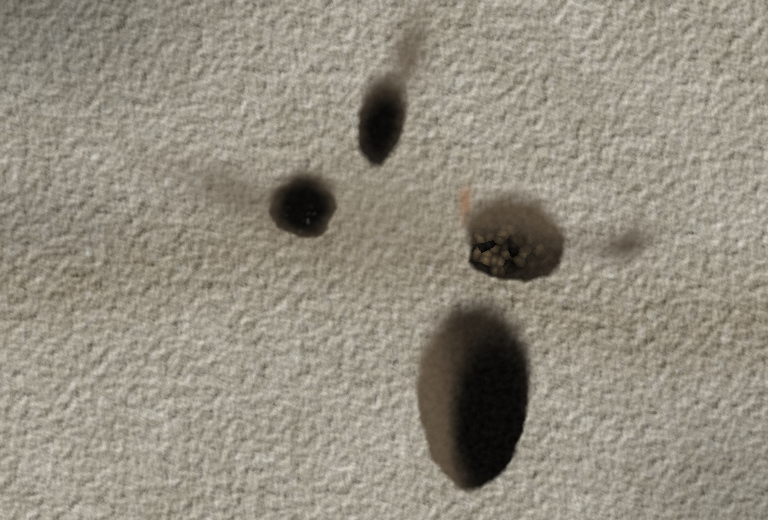
Give the GLSL for this texture, as a Shadertoy shader.

```glsl
const vec3 STONE = vec3(0.605, 0.582, 0.522);
const vec3 PALE = vec3(0.685, 0.665, 0.615);
const vec3 EARTH = vec3(0.515, 0.470, 0.395);
const vec3 WALL = vec3(0.350, 0.300, 0.240);
const vec3 FLOOR = vec3(0.170, 0.145, 0.115);
const vec3 VOID = vec3(0.045, 0.042, 0.036);
const vec3 RUST = vec3(0.580, 0.390, 0.260);
const float GRAIN_SCALE = 48.0;
const float PEBBLE_SCALE = 34.0;
const float RELIEF = 0.16;
const float EDGE_WOBBLE = 0.007;

vec2 hash2(vec2 p) {
    vec3 h = fract(p.xyx * vec3(0.1031, 0.1030, 0.0973));
    h += dot(h, h.yzx + 33.33);
    return fract((h.xx + h.yz) * h.zy);
}

float slopeAt(vec2 cell, vec2 offset) {
    float angle = 6.2832 * hash2(cell).x;
    return dot(vec2(cos(angle), sin(angle)), offset);
}

// Gradient noise, about -0.7 to 0.7
float noise(vec2 p) {
    vec2 i = floor(p), f = fract(p);
    vec2 u = f * f * f * (f * (f * 6.0 - 15.0) + 10.0);
    vec2 e = vec2(1.0, 0.0);
    return mix(mix(slopeAt(i, f), slopeAt(i + e, f - e), u.x),
               mix(slopeAt(i + e.yx, f - e.yx), slopeAt(i + 1.0, f - 1.0), u.x), u.y);
}

float fbm(vec2 p) {
    float sum = 0.0, gain = 1.0;
    for (int i = 0; i < 4; i++) {
        sum += gain * noise(p);
        p = mat2(1.6, 1.2, -1.2, 1.6) * p + 7.3;
        gain *= 0.55;
    }
    return sum;
}

// Nearest scattered stone: x = distance, y = random tone
vec2 stones(vec2 p) {
    vec2 i = floor(p), best = vec2(9.0, 0.0);
    for (int y = -1; y <= 1; y++)
    for (int x = -1; x <= 1; x++) {
        vec2 cell = i + vec2(x, y);
        float d = length(cell + hash2(cell) - p);
        if (d < best.x) best = vec2(d, hash2(cell + 51.7).x);
    }
    return best;
}

// Tilted ellipse that narrows downward with taper
float egg(vec2 p, vec2 centre, vec2 radii, float tilt, float taper) {
    float c = cos(tilt), s = sin(tilt);
    vec2 q = p - centre;
    q = vec2(c * q.x - s * q.y, s * q.x + c * q.y) / radii;
    q.x /= 1.0 + taper * clamp(q.y, -1.2, 1.2);
    return (length(q) - 1.0) * min(radii.x, radii.y);
}

float inside(float d, float blur) {
    return 1.0 - smoothstep(-blur, blur, d);
}

// Soft patch with a Gaussian falloff
float patchAt(vec2 p, vec2 centre, vec2 radii, float tilt) {
    float d = egg(p, centre, radii, tilt, 0.0) / min(radii.x, radii.y) + 1.0;
    return exp(-d * d);
}

// Crisp lower lip, diffuse upper lip
float lip(float d, float y, vec2 centre, float height, float topBlur) {
    float blur = mix(0.005, topBlur, smoothstep(-0.3, 1.0, (y - centre.y) / height));
    return inside(d, max(blur, 1.0 / iResolution.y));
}

vec3 ground(vec2 p) {
    float broad = fbm(p * 4.0), medium = fbm(p * 15.0 + 3.0);
    float grain = fbm(p * GRAIN_SCALE);
    float lit = grain - fbm((p + vec2(-0.005, 0.006)) * GRAIN_SCALE);
    vec3 col = mix(STONE, PALE, clamp(0.40 + 0.45 * broad + 0.5 * medium, 0.0, 1.0));

    // Earthy ledge across the middle
    float ledgeY = 0.47 - 0.05 * smoothstep(0.85, 1.2, p.x) + 0.05 * sin(p.x * 4.0 - 0.7);
    float ledge = exp(-pow((p.y - ledgeY) / 0.085, 2.0));
    col = mix(col, EARTH, ledge * (0.50 + 0.3 * medium));
    float streak = noise(vec2(p.x * 9.0, (p.y - ledgeY) * 70.0));
    col += 0.06 * ledge * streak;

    // Pebbles and surface relief
    vec2 warp = 0.012 * vec2(medium, grain);
    vec2 pebble = stones((p + warp) * PEBBLE_SCALE);
    float chip = inside(pebble.x - 0.32, 0.16) * smoothstep(0.6, 1.0, pebble.y);
    col = mix(col, vec3(0.70, 0.69, 0.67), chip * 0.45);
    col += RELIEF * lit + 0.045 * grain;
    col *= 1.0 - 0.16 * smoothstep(0.3, 0.9, -grain);

    // Broad light and stains
    col *= 1.0 - 0.30 * patchAt(p, vec2(0.0, 1.02), vec2(0.36, 0.20), 0.0);
    col *= 1.0 - 0.14 * patchAt(p, vec2(1.48, 0.0), vec2(0.30, 0.25), 0.0);
    col *= 1.0 - 0.12 * patchAt(p, vec2(0.03, 0.57), vec2(0.28, 0.10), 0.0);
    col = mix(col, EARTH, 0.45 * patchAt(p, vec2(0.72, 0.59), vec2(0.20, 0.13), 0.0));
    return col;
}

void mainImage(out vec4 fragColor, in vec2 fragCoord) {
    vec2 p = fragCoord / iResolution.y;
    p.x *= 1.48 * iResolution.y / iResolution.x;
    vec3 col = ground(p);
    vec2 w = p + EDGE_WOBBLE * vec2(fbm(p * 22.0), fbm(p * 22.0 + 9.0));
    float grit = fbm(p * 75.0);
    vec2 rubble = stones(w * 58.0);

    // Shallow grooves and smudges leading to the pits
    col = mix(col, WALL, 0.48 * patchAt(w, vec2(0.46, 0.625), vec2(0.145, 0.046), 0.42));
    col = mix(col, WALL, 0.70 * patchAt(w, vec2(0.785, 0.890), vec2(0.033, 0.085), 0.30));
    col = mix(col, WALL * 0.85, 0.80 * patchAt(w, vec2(1.207, 0.530), vec2(0.048, 0.027), -0.35));
    col = mix(col, WALL, 0.35 * patchAt(w, vec2(1.110, 0.530), vec2(0.06, 0.025), 0.0));
    col = mix(col, RUST, 0.60 * patchAt(w, vec2(0.897, 0.610), vec2(0.012, 0.034), 0.0));

    // Upper slot
    vec2 slot = vec2(0.735, 0.763);
    float d = egg(w, slot, vec2(0.045, 0.085), 0.18, 0.12);
    vec3 shade = mix(WALL * 0.75, VOID, inside(d + 0.012 + 0.14 * (p.y - slot.y), 0.020));
    col = mix(col, shade + 0.025 * grit, lip(d, p.y, slot, 0.085, 0.014));

    // Left pit with a gritty floor
    vec2 den = vec2(0.585, 0.604);
    d = egg(w, den, vec2(0.065, 0.063), -0.20, 0.10);
    shade = mix(WALL * 0.9, VOID, inside(egg(w, den - vec2(0.0, 0.004), vec2(0.050, 0.050), 0.0, 0.0), 0.022));
    shade += 0.16 * smoothstep(0.6, 1.0, rubble.y) * inside(rubble.x - 0.25, 0.15)
           * patchAt(p, den - vec2(0.0, 0.025), vec2(0.035, 0.022), 0.0);
    col = mix(col, shade + 0.02 * grit, lip(d, p.y, den, 0.063, 0.020));

    // Right pit with rubble, cut off by a steep left wall
    vec2 bowl = vec2(0.988, 0.542);
    d = max(egg(w, bowl, vec2(0.102, 0.080), 0.18, -0.12), 0.903 - w.x);
    shade = mix(WALL, FLOOR, smoothstep(0.07, -0.02, 0.0) + inside(p.y - bowl.y + 0.01, 0.045) * 0.9);
    float heap = patchAt(p, vec2(0.960, 0.510), vec2(0.062, 0.045), 0.0);
    vec3 stone = mix(VOID, vec3(0.50, 0.42, 0.31), rubble.y * rubble.y) * (1.15 - rubble.x);
    shade = mix(shade, stone, min(1.0, 1.2 * heap));
    col = mix(col, shade + 0.04 * grit, lip(d, p.y, bowl, 0.080, 0.026));

    // Large lower shaft: lit left wall, dark right depth
    vec2 shaft = vec2(0.913, 0.235);
    d = egg(w, shaft, vec2(0.108, 0.178), 0.03, 0.12);
    shade = mix(WALL * 1.08, FLOOR, smoothstep(0.82, 0.93, p.x + 0.12 * (p.y - shaft.y)));
    shade = mix(shade, VOID, inside(egg(w, vec2(0.948, 0.195), vec2(0.070, 0.150), 0.08, 0.08), 0.024));
    col = mix(col, shade + 0.035 * grit, lip(d, p.y, shaft, 0.178, 0.020));

    fragColor = vec4(clamp(col, 0.0, 1.0), 1.0);
}
```
